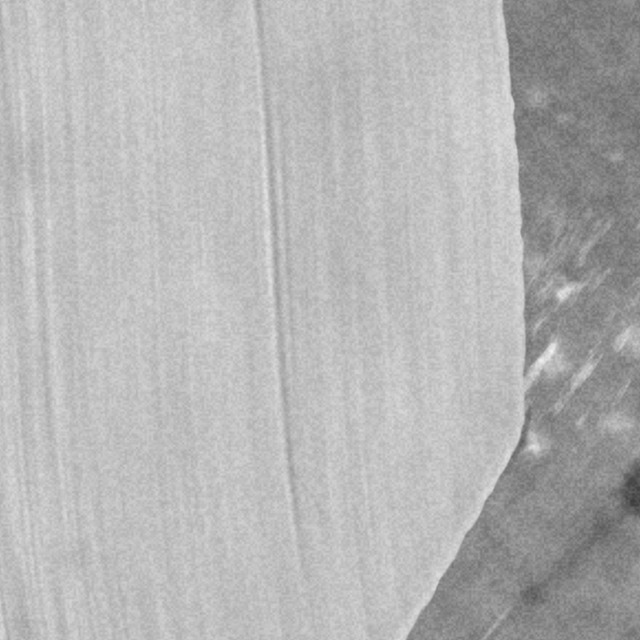
A Shadertoy shader for this texture:

```glsl
const float FIELD_TONE = 0.757;
const float SCRUB_TONE = 0.505;
const float STREAK_GAIN = 0.045;
const float GRAIN_GAIN = 0.115;
const float EDGE_SOFTNESS = 0.0025;
const float CORNER_ROUNDING = 0.018;
const vec2 SCRUB_DIRECTION = vec2(0.58, 0.815);

// Soft patches: centre, radius, brightness change
const vec4 FIELD_PATCHES[9] = vec4[9](
    vec4(0.69, 0.82, 0.110, 0.035), vec4(0.54, 0.86, 0.090, -0.040),
    vec4(0.04, 0.75, 0.045, -0.050), vec4(0.11, 0.13, 0.030, -0.045),
    vec4(0.27, 0.54, 0.090, 0.022), vec4(0.52, 0.56, 0.110, -0.022),
    vec4(0.63, 0.37, 0.080, 0.020), vec4(0.77, 0.36, 0.040, -0.030),
    vec4(0.17, 0.90, 0.120, 0.020));
const vec4 SCRUB_PATCHES[11] = vec4[11](
    vec4(0.882, 0.548, 0.015, 0.34), vec4(0.834, 0.303, 0.016, 0.34),
    vec4(0.963, 0.342, 0.026, 0.19), vec4(0.995, 0.475, 0.030, 0.17),
    vec4(0.961, 0.746, 0.009, 0.17), vec4(0.842, 0.848, 0.016, 0.13),
    vec4(0.885, 0.811, 0.011, 0.10), vec4(0.833, 0.590, 0.020, 0.14),
    vec4(0.862, 0.435, 0.022, 0.19), vec4(0.833, 0.073, 0.018, -0.11),
    vec4(0.944, 0.173, 0.034, -0.07));

float hash(vec2 cell) {
    vec3 p = fract(vec3(cell.xyx) * vec3(0.1031, 0.1030, 0.0973));
    p += dot(p, p.yzx + 33.33);
    return fract((p.x + p.y) * p.z);
}

float noise(vec2 p) {
    vec2 cell = floor(p), f = fract(p);
    f = f * f * (3.0 - 2.0 * f);
    return mix(mix(hash(cell), hash(cell + vec2(1, 0)), f.x),
               mix(hash(cell + vec2(0, 1)), hash(cell + vec2(1, 1)), f.x), f.y);
}

float fbm(vec2 p) {
    float sum = 0.0, gain = 0.5;
    for (int i = 0; i < 4; i++) {
        sum += gain * noise(p);
        p = mat2(1.6, 1.2, -1.2, 1.6) * p + 17.3;
        gain *= 0.5;
    }
    return sum / 0.9375;
}

float smoothMin(float a, float b, float k) {
    float h = max(k - abs(a - b), 0.0) / k;
    return min(a, b) - h * h * k * 0.25;
}

float bump(float x, float width) {
    return exp(-x * x / (width * width));
}

float blob(vec2 p, vec4 patchShape) {
    vec2 q = (p - patchShape.xy) / patchShape.z;
    return patchShape.w * exp(-dot(q, q));
}

// Right boundary of the field: shallow arc above, straight cut below
float fieldEdge(float y) {
    float arc = 0.819 - 0.112 * (y - 0.45) * (y - 0.45);
    float cut = 0.799 + 0.58 * (y - 0.284);
    return smoothMin(arc, cut, CORNER_ROUNDING);
}

float ridgeLine(float y) {
    float t = y - 0.55;
    return 0.426 + t * (-0.053 + t * (0.035 - 0.164 * t));
}

float fieldTone(vec2 p, float inside) {
    float ridge = ridgeLine(p.y);
    float across = p.x - 0.7 * (ridge - 0.426);
    float tone = FIELD_TONE + 0.05 * (fbm(p * vec2(9.0, 5.0)) - 0.5);
    for (int i = 0; i < 9; i++) tone += blob(p, FIELD_PATCHES[i]);

    // Ploughing streaks, stronger by the left side
    float streaks = noise(vec2(across * 150.0, p.y * 5.0))
                  + 0.8 * noise(vec2(across * 60.0 + 9.0, p.y * 2.5)) - 0.9;
    tone += STREAK_GAIN * streaks * (1.0 + 1.1 * smoothstep(0.14, 0.02, p.x));

    // Ridge, its shadow and the fainter parallel track
    float r = p.x - ridge;
    float strength = smoothstep(0.03, 0.25, p.y) * (0.75 + 0.5 * noise(vec2(3.0, p.y * 14.0)));
    tone += strength * (0.065 * bump(r + 0.003, 0.005) - 0.085 * bump(r - 0.008, 0.006));
    float track = smoothstep(0.35, 0.5, p.y) * smoothstep(0.9, 0.7, p.y);
    tone += track * (0.035 * bump(r - 0.020, 0.004) - 0.045 * bump(r - 0.027, 0.004));
    float branch = p.x - 0.46 - 0.72 * (0.26 - p.y);
    tone -= 0.04 * bump(branch, 0.005) * bump(p.y - 0.21, 0.05);

    // Pale rim with a duller headland behind it
    tone += 0.045 * bump(inside - 0.006, 0.007);
    return tone - 0.025 * bump(inside - 0.035, 0.018) * smoothstep(0.45, 0.25, p.y);
}

float scrubTone(vec2 p, float inside) {
    vec2 q = vec2(dot(p, SCRUB_DIRECTION), dot(p, vec2(-SCRUB_DIRECTION.y, SCRUB_DIRECTION.x)));
    float tone = SCRUB_TONE + 0.12 * (fbm(p * 28.0) - 0.5);
    tone += 0.035 * smoothstep(0.7, 0.4, p.y);

    // Diagonal wisps through the middle
    float wisps = smoothstep(0.52, 0.80, fbm(q * vec2(16.0, 48.0)));
    tone += 0.24 * wisps * bump(p.y - 0.47, 0.19);
    tone += 0.05 * (noise(q * vec2(10.0, 75.0)) - 0.5) * smoothstep(0.4, 0.2, p.y);

    // Warped clearings and dark hollows
    vec2 warp = 0.018 * (vec2(noise(p * 65.0), noise(p * 65.0 + 31.0)) - 0.5);
    for (int i = 0; i < 11; i++) tone += blob(p + warp, SCRUB_PATCHES[i]);
    tone -= 0.22 * smoothstep(0.046, 0.020, length((p + warp - vec2(0.999, 0.232)) * vec2(1.0, 0.8)));

    // Pale path, dark furrow and shadow at the corner
    float path = p.x - 0.78 - 0.85 * (p.y - 0.03);
    tone += 0.13 * bump(path, 0.006) * smoothstep(0.07, 0.03, p.y);
    float furrow = p.y - 0.073 - 0.9 * (p.x - 0.833);
    tone -= 0.05 * bump(furrow, 0.016) * smoothstep(0.26, 0.18, p.y);
    return tone - 0.16 * bump(inside + 0.005, 0.006) * bump(p.y - 0.32, 0.045);
}

void mainImage(out vec4 fragColor, in vec2 fragCoord) {
    vec2 p = fragCoord / iResolution.xy;
    float slope = mix(1.156, 1.0, smoothstep(0.28, 0.34, p.y));
    float inside = (fieldEdge(p.y) - p.x) / slope + 0.005 * (noise(p * 55.0) - 0.5);
    float field = smoothstep(-EDGE_SOFTNESS, EDGE_SOFTNESS, inside);
    float tone = mix(scrubTone(p, inside), fieldTone(p, inside), field);

    // Fine grain at two scales
    float grain = 0.7 * noise(p * 290.0) + 0.3 * noise(p * 140.0 + 5.0) - 0.5;
    tone += GRAIN_GAIN * grain * mix(1.3, 1.0, field);
    fragColor = vec4(vec3(clamp(tone, 0.0, 1.0)), 1.0);
}
```
